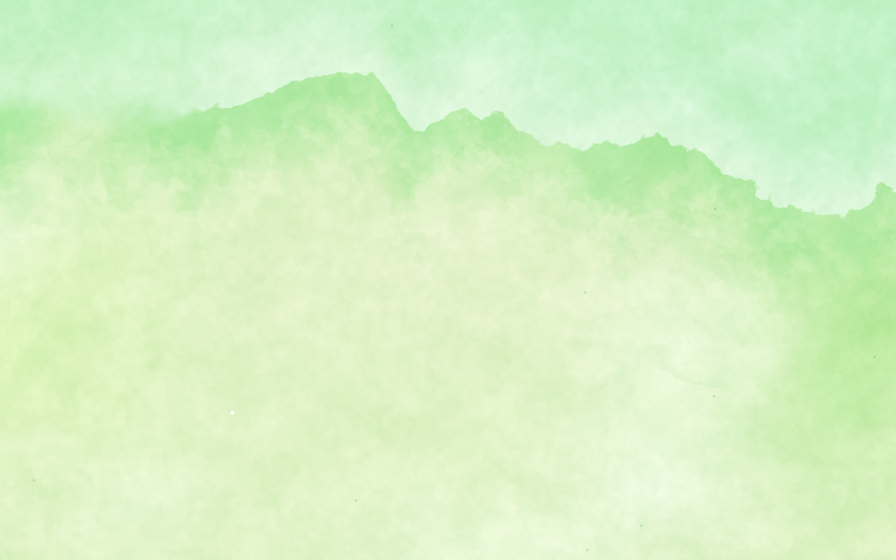
This background is drawn by a Shadertoy shader. Its source:

```glsl
// Pale watercolour wash: a mint sky over a ragged green ridge that bleeds
// down into cream and lime paper. Soft warped stains tint the large areas;
// layered value noise gives the torn edge, crisp dried blotches and specks.

float hash(vec2 p) {
    vec3 q = fract(vec3(p.xyx) * 0.1031);
    q += dot(q, q.yzx + 33.33);
    return fract((q.x + q.y) * q.z);
}

float noise(vec2 p) {
    vec2 i = floor(p), f = fract(p);
    f = f * f * (3.0 - 2.0 * f);
    return mix(mix(hash(i), hash(i + vec2(1, 0)), f.x),
               mix(hash(i + vec2(0, 1)), hash(i + vec2(1, 1)), f.x), f.y);
}

// Layered noise, centred on zero
float fbm(vec2 p) {
    float sum = 0.0, amp = 0.5;
    for (int i = 0; i < 5; i++) {
        sum += amp * (noise(p) - 0.5);
        p = mat2(1.6, 1.2, -1.2, 1.6) * p + 7.3;
        amp *= 0.5;
    }
    return sum;
}

// Overlapping washes with crisp dried borders, centred on zero
float blotches(vec2 p) {
    float sum = 0.0;
    for (int i = 0; i < 4; i++) {
        float k = float(i);
        float wash = fbm(p * (9.0 + 8.0 * k) + 19.0 * k);
        sum += smoothstep(-0.02, 0.02, wash - 0.04 * (k - 1.5)) - 0.5;
    }
    return sum * 0.5;
}

// Soft elliptical stain
float stain(vec2 p, vec2 centre, vec2 radius) {
    vec2 d = (p - centre) / radius;
    return exp(-dot(d, d));
}

// Height of the ridge as a chain of smooth rises and falls
float ridgeHeight(float x) {
    return 0.80 + 0.065 * smoothstep(0.34, 0.62, x)
                - 0.095 * smoothstep(0.66, 0.74, x)
                + 0.030 * smoothstep(0.74, 0.81, x)
                - 0.060 * smoothstep(0.83, 1.03, x)
                + 0.015 * smoothstep(1.03, 1.16, x)
                - 0.135 * smoothstep(1.17, 1.44, x)
                + 0.040 * smoothstep(1.54, 1.57, x);
}

vec3 skyWash(vec2 p, float depth) {
    vec3 pale = vec3(0.87, 0.97, 0.86);
    vec3 col = mix(vec3(0.76, 0.945, 0.76), vec3(0.76, 0.95, 0.78), smoothstep(0.2, 1.2, p.x));
    col = mix(col, pale, 0.9 * exp(-pow(depth / 0.09, 2.0)) * smoothstep(0.2, 0.4, p.x));
    col = mix(col, pale, 0.8 * stain(p, vec2(0.47, 0.91), vec2(0.15, 0.13)));
    col = mix(col, pale, 0.6 * stain(p, vec2(0.86, 0.86), vec2(0.22, 0.08)));
    col = mix(col, pale, 0.4 * stain(p, vec2(1.37, 0.90), vec2(0.10, 0.08)));
    return mix(col, vec3(0.84, 0.96, 0.82), 0.8 * stain(p, vec2(0.15, 0.83), vec2(0.28, 0.07)));
}

vec3 groundWash(vec2 p, float depth) {
    vec3 pale = vec3(0.92, 0.98, 0.87);
    vec3 col = vec3(0.873, 0.95, 0.77);
    col = mix(col, vec3(0.90, 0.95, 0.80), 0.8 * stain(p, vec2(0.85, 0.53), vec2(0.40, 0.15)));
    col = mix(col, vec3(0.86, 0.96, 0.72), 0.8 * stain(p, vec2(0.02, 0.40), vec2(0.26, 0.22)));
    col = mix(col, pale, 0.6 * stain(p, vec2(0.0, 0.60), vec2(0.10, 0.10)));
    col = mix(col, pale, 0.4 * stain(p, vec2(0.25, 0.12), vec2(0.13, 0.10)));
    col = mix(col, pale, 0.9 * stain(p, vec2(1.20, 0.16), vec2(0.17, 0.16)));
    col = mix(col, pale, 0.7 * stain(p, vec2(1.24, 0.40), vec2(0.17, 0.13)));
    col = mix(col, pale, 0.6 * stain(p, vec2(0.92, 0.04), vec2(0.25, 0.09)));
    col = mix(col, vec3(0.73, 0.92, 0.62), 0.9 * stain(p, vec2(1.55, 0.40), vec2(0.19, 0.25)));

    // Pigment pooled below the ridge, thinner at its gaps
    float pigment = exp(-pow(max(depth, 0.0) / 0.115, 2.0));
    pigment *= 0.9 - 0.4 * stain(p, vec2(1.00, 0.74), vec2(0.06, 0.10))
                   - 0.6 * stain(p, vec2(1.49, 0.61), vec2(0.05, 0.07))
                   - 0.7 * stain(p, vec2(0.13, 0.77), vec2(0.08, 0.12));
    return mix(col, vec3(0.665, 0.91, 0.62), pigment);
}

void mainImage(out vec4 fragColor, in vec2 fragCoord) {
    vec2 p = fragCoord / iResolution.y;
    p.x *= 1.6 * iResolution.y / iResolution.x;
    float pixel = 1.0 / iResolution.y;

    // Wet paper distorts the broad stains
    vec2 warp = vec2(fbm(p * 5.0), fbm(p * 5.0 + 31.0));
    vec2 q = p + 0.14 * warp;
    float blotch = blotches(p + 0.03 * warp);

    // Torn ridge, crisp except where it dissolves at the left
    float depth = ridgeHeight(p.x + 0.02 * warp.y) - p.y
                + 0.05 * fbm(p * 28.0 + 5.0) + 0.012 * (noise(p * 75.0) - 0.5);
    float softness = mix(0.045, 0.001 + pixel, smoothstep(0.25, 0.40, p.x));
    float ground = smoothstep(-softness, softness, depth);
    float bleed = depth + 0.12 * fbm(p * 9.0 + 13.0) + 0.03 * blotch;
    vec3 col = mix(skyWash(q, depth), groundWash(q, bleed), ground);
    col = mix(col, vec3(0.66, 0.92, 0.62), 0.7 * stain(q, vec2(0.02, 0.78), vec2(0.06, 0.035)));

    // Mottled washes and paper grain
    col += vec3(0.045, 0.02, 0.05) * fbm(p * 13.0 + 3.0 * warp);
    col += vec3(0.024, 0.010, 0.026) * blotch;
    col += vec3(0.04, 0.016, 0.04) * fbm(p * 70.0);

    // Faint dried edge at the lower right
    float crease = p.y - 0.302 - 2.2 * pow(max(1.28 - p.x, 0.0), 1.8) + 0.05 * fbm(p * 20.0);
    float span = smoothstep(1.12, 1.22, p.x) * (1.0 - smoothstep(1.26, 1.33, p.x));
    col -= vec3(0.04, 0.015, 0.04) * span * smoothstep(-0.003, 0.0, crease) * exp(-max(crease, 0.0) / 0.012);

    // Sparse pigment specks and one bare white dot
    vec2 cell = floor(p * 12.0);
    vec2 centre = 0.2 + 0.6 * vec2(hash(cell + 3.0), hash(cell + 17.0));
    float speck = length(fract(p * 12.0) - centre) / 12.0;
    float dotMask = 1.0 - smoothstep(0.001, 0.002 + pixel, speck);
    col -= vec3(0.12, 0.07, 0.13) * dotMask * step(0.95, hash(cell + 41.0));
    float bare = length(p - vec2(0.415, 0.263));
    col = mix(col, vec3(1.0), 1.0 - smoothstep(0.001, 0.004 + pixel, bare));

    fragColor = vec4(clamp(col, 0.0, 1.0), 1.0);
}
```
